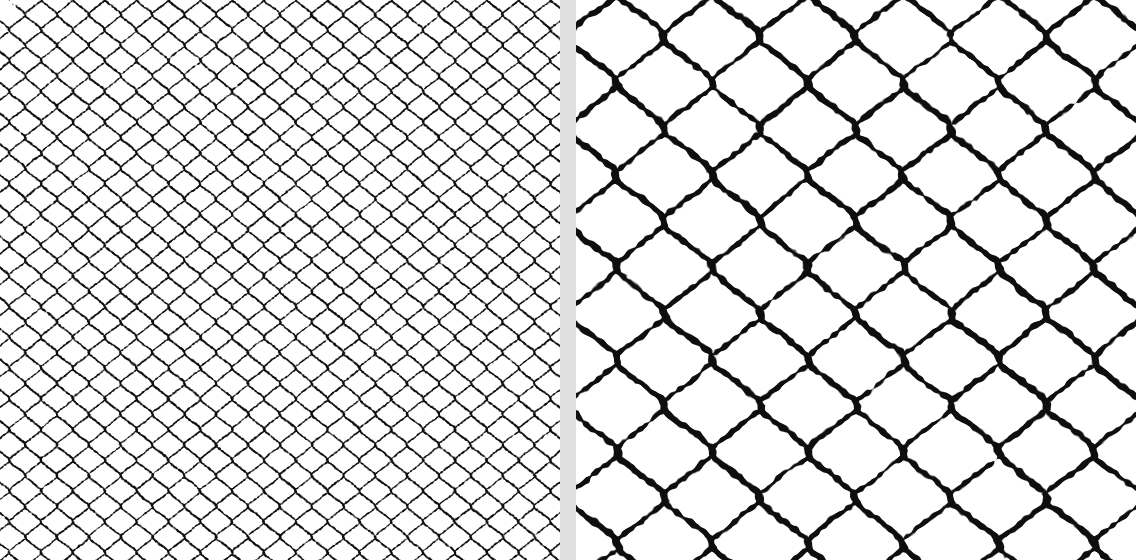
Left, the full canvas; right, a detail of the centre.
This pattern is drawn by a Shadertoy shader. Its source:

```glsl
const vec2  REPEATS      = vec2(17.59, 18.22);   // meshes across and down
const vec2  NODE_ORIGIN  = vec2(0.0449, 0.974);  // position of one wire crossing
const float RISING_R     = 0.00140;              // half widths of the wires
const float FALLING_R    = 0.00172;
const float NODE_R       = 0.00225;
const float HOOK         = 0.0027;               // half height of a crossing
const float HOOK_LEAN    = 0.0007;
const float RADIUS_VARY  = 0.00040;              // change from wire to wire
const float BEND_SCALE   = 60.0;
const float BEND_AMOUNT  = 0.0013;
const float ROUGH_SCALE  = 210.0;
const float ROUGH_AMOUNT = 0.0016;
const float CHIP_SCALE   = 150.0;
const float CHIP_AMOUNT  = 0.0022;
const vec2  WORN_CORNER  = vec2(0.028, 0.976);   // bare patch at the upper left
const vec3  PAPER        = vec3(1.0);
const vec3  INK          = vec3(0.06, 0.05, 0.06);

float hash(vec2 p) {
    vec3 q = fract(p.xyx * vec3(0.1031, 0.1030, 0.0973));
    q += dot(q, q.yzx + 33.33);
    return fract((q.x + q.y) * q.z);
}

vec2 gradient(vec2 cell) {
    float angle = 6.2832 * hash(cell);
    return vec2(cos(angle), sin(angle));
}

float gradientNoise(vec2 p) {
    vec2 i = floor(p), f = p - i;
    vec2 u = f * f * f * (f * (f * 6.0 - 15.0) + 10.0);
    vec2 e = vec2(0.0, 1.0);
    float low  = mix(dot(gradient(i), f), dot(gradient(i + e.yx), f - e.yx), u.x);
    float high = mix(dot(gradient(i + e), f - e), dot(gradient(i + 1.0), f - 1.0), u.x);
    return mix(low, high, u.y);
}

float segmentDistance(vec2 p, vec2 a, vec2 b) {
    vec2 ab = b - a;
    float t = clamp(dot(p - a, ab) / dot(ab, ab), 0.0, 1.0);
    return length(p - a - t * ab);
}

// Signed distance to the mesh: each half cell holds one diagonal wire
float meshDistance(vec2 p) {
    vec2 halfCell = 0.5 / REPEATS;
    vec2 id = floor(p / halfCell);
    vec2 local = p - id * halfCell;
    bool rising = mod(id.x + id.y, 2.0) < 0.5;

    vec2 left  = rising ? vec2(0.0) : vec2(0.0, halfCell.y);
    vec2 right = rising ? halfCell : vec2(halfCell.x, 0.0);
    vec2 inset = vec2(0.0, rising ? HOOK : -HOOK);
    float radius = (rising ? RISING_R : FALLING_R) + RADIUS_VARY * (hash(id + 40.0) - 0.5);
    float wire = segmentDistance(local, left + inset, right - inset) - radius;

    // Leaning hooks where neighbouring wires interlock
    vec2 hook = vec2(-HOOK_LEAN, HOOK);
    float node = min(segmentDistance(local, left - hook, left + hook),
                     segmentDistance(local, right - hook, right + hook)) - NODE_R;
    return min(wire, node);
}

void mainImage(out vec4 fragColor, in vec2 fragCoord) {
    vec2 uv = fragCoord / iResolution.y;
    float pixel = 1.0 / iResolution.y;

    // Hand-bent wires
    vec2 bend = vec2(gradientNoise(uv * BEND_SCALE),
                     gradientNoise(uv * BEND_SCALE + 71.0));
    float d = meshDistance(uv - NODE_ORIGIN + BEND_AMOUNT * bend);

    // Ragged edges and chipped spots
    d += ROUGH_AMOUNT * gradientNoise(uv * ROUGH_SCALE + 13.0);
    d += CHIP_AMOUNT * max(gradientNoise(uv * CHIP_SCALE + 29.0) - 0.2, 0.0);
    float ink = 1.0 - smoothstep(-0.75 * pixel, 0.75 * pixel, d);

    // Worn corner with faint remains
    float worn = (1.0 - smoothstep(-0.002, 0.002, uv.x - WORN_CORNER.x))
               * smoothstep(-0.002, 0.002, uv.y - WORN_CORNER.y);
    float remains = 0.5 * smoothstep(0.15, 0.4, gradientNoise(uv * CHIP_SCALE + 5.0));
    ink *= mix(1.0, remains, worn);

    fragColor = vec4(mix(PAPER, INK, ink), 1.0);
}
```
